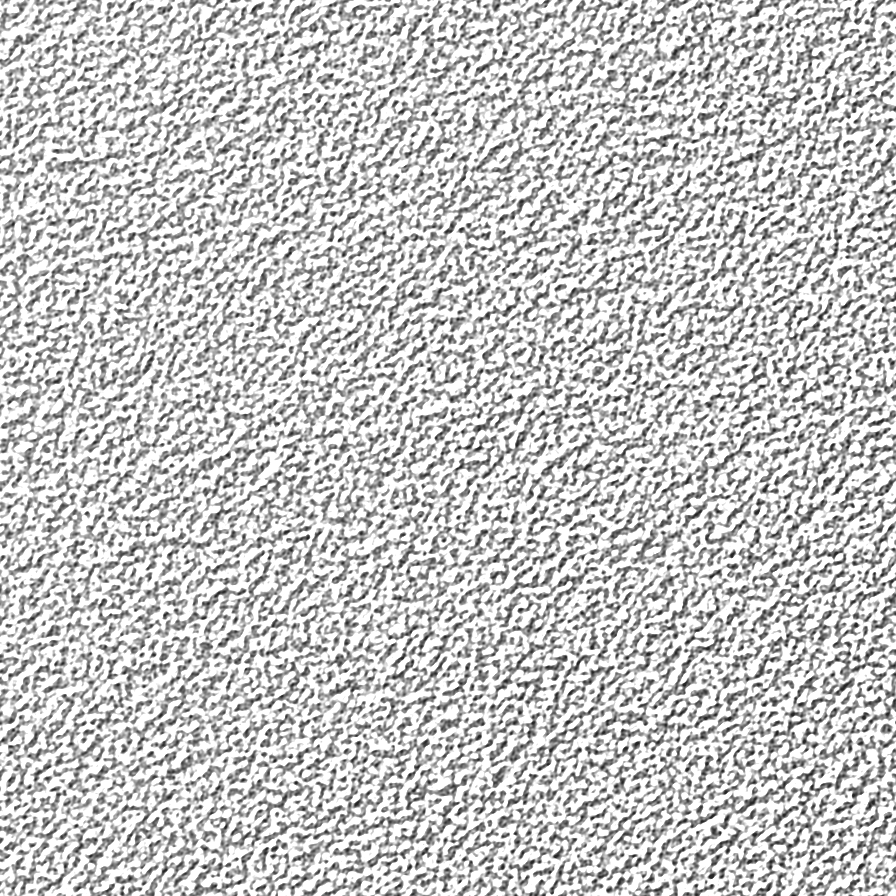
This texture is drawn by a WebGL 2 fragment shader. Its source:

```glsl
#version 300 es
precision highp float;

uniform vec2 u_resolution;
out vec4 outColor;

// Random triple per cell: jitter in xy, sign in z
vec3 hash3(vec2 cell) {
    vec3 q = fract(cell.xyx * vec3(0.1031, 0.1030, 0.0973));
    q += dot(q, q.yxz + 33.33);
    return fract((q.xxy + q.yzz) * q.zyx);
}

// Scattered dents and fewer bumps of radius 0.65, with unit variance:
// their slope toward the light plus the curvature of their crests
float embossedCells(vec2 p) {
    vec2 cell = floor(p);
    float relief = 0.0;
    for (int y = -2; y <= 2; y++) {
        for (int x = -2; x <= 2; x++) {
            vec2 id = cell + vec2(x, y);
            vec3 rnd = hash3(id);
            vec2 d = (p - id - rnd.xy) / 0.65;
            float falloff = 0.5 * dot(d, d);
            float bump = rnd.z < 0.68 ? -1.0 : 1.0;
            relief += bump * (0.83 * d.y + 0.56 * (1.0 - falloff)) * exp(-falloff);
        }
    }
    return relief / 0.785;
}

void main() {
    vec2 uv = gl_FragCoord.xy / u_resolution.y;

    // Rotate so that x runs along the ridges and y faces the upper-left light
    vec2 ridge = vec2(0.74, 0.67);
    vec2 p = vec2(dot(uv, ridge), dot(uv, vec2(-ridge.y, ridge.x)));
    p.x *= 0.95;

    // Steep-sided ridges and flat hollows, mottled by finer roughness
    float relief = 1.25 * tanh(1.1 * embossedCells(p * 232.0 + 500.0));
    relief += 0.42 * embossedCells(p * 390.0 + 900.0);

    // Slightly deeper contrast toward the lower right
    float across = clamp(0.75 * uv.x - 0.35 * uv.y + 0.3, 0.0, 1.0);
    relief *= 0.9 + 0.2 * across;

    // Lit sides clip to white, shaded sides ease into dark gray
    float shade = min(relief, 0.0);
    float tone = 0.86 - 0.02 * across + 0.38 * relief + 0.025 * shade * shade;

    outColor = vec4(vec3(clamp(tone, 0.15, 1.0)), 1.0);
}
```
